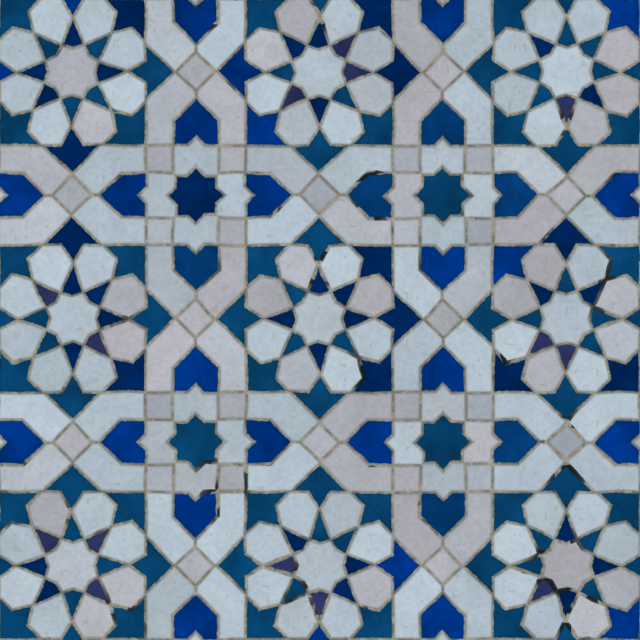
Write a WebGL 2 fragment shader that draws this pattern.

```glsl
#version 300 es
precision highp float;

uniform vec2 u_resolution;
out vec4 fragColor;

const float PERIOD = 0.386;        // repeat size, in canvas widths
const vec2 CENTRE = vec2(0.499, 0.502);
const float GROUT = 0.0055;        // half joint width, in repeats
const float WOBBLE = 0.010;        // hand-cut irregularity
const float SQUARE = 0.298;        // half side of the rosette square
const float BAND = 0.091;          // half gap between parallel bands
const float COLLAR = 0.202;        // half side of the crossing block
const float DIAG = 0.7071;

const vec3 WHITE = vec3(0.69, 0.75, 0.79);
const vec3 BLUSH = vec3(0.68, 0.68, 0.71);
const vec3 GREY = vec3(0.63, 0.67, 0.71);
const vec3 TEAL = vec3(0.03, 0.25, 0.41);
const vec3 COBALT = vec3(0.0, 0.19, 0.49);
const vec3 NAVY = vec3(0.0, 0.14, 0.34);
const vec3 PLUM = vec3(0.17, 0.20, 0.37);
const vec3 MORTAR = vec3(0.59, 0.57, 0.51);
const vec3 CAVITY = vec3(0.10, 0.11, 0.11);

// Kinds of glaze
const int PALE = 0, STONE = 1, ROYAL = 2, SEA = 3, MIXED = 4;

float edge;      // distance to the nearest joint
int glaze;       // kind of the current piece
vec2 anchor;     // folded position that identifies the piece

float hash(vec2 p) {
    vec3 q = fract(vec3(p.xyx) * 0.1031);
    q += dot(q, q.yzx + 33.33);
    return fract((q.x + q.y) * q.z);
}

float noise(vec2 p) {
    vec2 i = floor(p), f = fract(p);
    f = f * f * (3.0 - 2.0 * f);
    return mix(mix(hash(i), hash(i + vec2(1, 0)), f.x),
               mix(hash(i + vec2(0, 1)), hash(i + vec2(1, 1)), f.x), f.y);
}

float fbm(vec2 p) {
    float sum = 0.0, gain = 0.5;
    for (int i = 0; i < 4; i++) {
        sum += gain * noise(p);
        p = p * 2.03 + 17.0;
        gain *= 0.5;
    }
    return sum;
}

// Put a piece with signed distance d over those already laid
void lay(float d, int kind, vec2 at) {
    if (d < 0.0) { edge = -d; glaze = kind; anchor = at; }
    else edge = min(edge, d);
}

// p lies in the triangle 0 <= y <= x <= 0.5 of one repeat
void layPieces(vec2 p) {
    float s = 0.5 - p.x, w = 0.5 - p.y;

    // Crossing bands, arrows and diamonds
    edge = min(s, p.y); glaze = PALE; anchor = vec2(0.36, 0.22);
    lay(max(s - BAND, (s - p.y + 0.108) * DIAG), ROYAL, vec2(0.5, 0.22));
    lay((s + p.y - 0.08) * DIAG, STONE, vec2(0.5, 0.0));

    // Crossing block: collar, corner squares, eight-point star
    lay(min(w - COLLAR, (s + w - 0.235) * DIAG), PALE, vec2(0.5, 0.36));
    lay(max(w - COLLAR, BAND - s), STONE, vec2(0.36));
    lay(min(w - 0.081, (s + w - 0.116) * DIAG), SEA, vec2(0.5));

    // Rosette: ground, kites, petals, central star
    float along = dot(p, vec2(0.9239, 0.3827));
    float side = dot(p, vec2(-0.3827, 0.9239));
    bool axial = side < 0.0;
    side = abs(side);
    lay(min(p.x - SQUARE, (p.x + p.y - 0.414) * DIAG), SEA,
        axial ? vec2(0.34, 0.0) : vec2(0.26));
    lay(along - 0.208, MIXED, axial ? vec2(0.16, 0.0) : vec2(0.12));
    float petal = dot(vec2(along, side), vec2(0.9239, 0.3827)) - SQUARE;
    petal = max(petal, dot(vec2(along, side), vec2(0.156, 0.988)) - 0.117);
    petal = max(petal, dot(vec2(along, side), vec2(-0.689, 0.725)) + 0.081);
    lay(petal, PALE, vec2(0.22, 0.1));
    lay(dot(vec2(along, side), vec2(0.773, 0.634)) - 0.0905, PALE, vec2(0.0));
}

vec3 glazeColour(float pick) {
    if (glaze == PALE) return mix(WHITE, BLUSH, smoothstep(0.55, 0.95, pick));
    if (glaze == STONE) return mix(GREY, BLUSH, pick);
    if (glaze == ROYAL) return pick < 0.82 ? COBALT : mix(TEAL, COBALT, 0.4);
    if (glaze == SEA) return pick < 0.6 ? TEAL : pick < 0.9 ? NAVY : COBALT;
    return pick < 0.4 ? TEAL : pick < 0.75 ? NAVY : PLUM;
}

void main() {
    float size = min(u_resolution.x, u_resolution.y);
    vec2 g = (gl_FragCoord.xy / size - CENTRE) / PERIOD;
    float pixel = 1.0 / (size * PERIOD);

    // Bend the joints slightly, then fold into one eighth of a repeat
    vec2 bent = g + WOBBLE * (vec2(noise(g * 9.0 + 40.0), noise(g * 9.0 + 80.0)) - 0.5);
    vec2 cell = floor(bent + 0.5), local = bent - cell;
    vec2 p = abs(local);
    bool swapped = p.y > p.x;
    layPieces(swapped ? p.yx : p);

    // Unfold the anchor so each piece gets its own shade
    vec2 home = cell + (swapped ? anchor.yx : anchor) * (step(0.0, local) * 2.0 - 1.0);
    vec2 id = floor(home * 50.0 + 0.5) + 500.0;
    vec3 colour = glazeColour(hash(id));
    float cloud = fbm(g * 11.0 + 30.0);
    float grain = fbm(g * 70.0 + 60.0);
    bool blue = glaze >= ROYAL;
    colour *= 0.95 + 0.10 * hash(id + 71.0);
    colour *= 1.0 + (blue ? 0.45 : 0.09) * (cloud - 0.47) + 0.10 * (grain - 0.47);

    // Pits and rubbed patches in the glaze
    float pit = smoothstep(0.87, 0.96, noise(g * 48.0 + 120.0));
    colour = mix(colour, blue ? colour * 0.7 + 0.04 : MORTAR, 0.28 * pit);

    // Mortar joints with chipped edges and dark cavities
    float decay = smoothstep(0.55, 0.74, fbm(g * 5.0 + 90.0));
    float width = GROUT * (0.65 + 0.75 * grain + 0.9 * decay * noise(g * 35.0));
    float joint = 1.0 - smoothstep(width - pixel, width + pixel, edge);
    float hollow = smoothstep(0.50, 0.66, noise(g * 28.0 + 150.0)) * (0.15 + 0.85 * decay);
    vec3 mortar = mix(MORTAR * (0.72 + 0.5 * grain), CAVITY, hollow);
    colour *= 1.0 - 0.14 * (1.0 - smoothstep(0.0, 0.016, edge));
    fragColor = vec4(mix(colour, mortar, joint * 0.9), 1.0);
}
```
